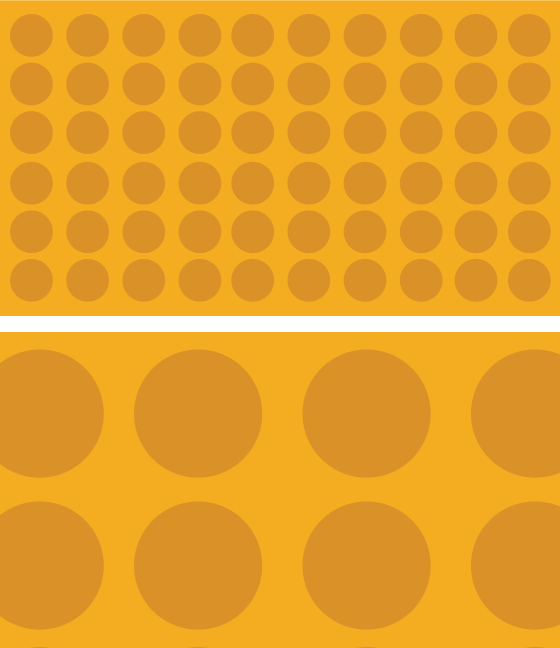
Top: the whole. Bottom: its middle third, enlarged.
A WebGL 1 fragment shader for this pattern:

```glsl
precision highp float;

uniform vec2 u_resolution;

const int COLUMNS = 10;
const int ROWS = 6;
const float RADIUS = 0.0676;
const vec2 FIRST_CENTER = vec2(0.0995, 0.1120);
const vec2 PITCH = vec2(0.1777, 0.1537);

const vec3 AMBER = vec3(0.957, 0.678, 0.129);
const vec3 OCHRE = vec3(0.851, 0.569, 0.157);
const vec3 PALE_EDGE = vec3(0.975, 0.800, 0.450);

// Uneven spacing: later columns sit closer, lower rows sit further down
float columnCenter(float column) {
  float drift = 0.0106 * step(4.0, column)
              + 0.0042 * step(8.0, column)
              + 0.0088 * step(9.0, column);
  return FIRST_CENTER.x + PITCH.x * column - drift;
}

float rowCenter(float row) {
  return FIRST_CENTER.y + PITCH.y * row + 0.0066 * step(3.0, row);
}

// Signed distance to the closest dot, found separately along each axis
float dotGridDistance(vec2 p, float radius) {
  vec2 nearest = vec2(10.0);
  for (int i = 0; i < COLUMNS; i++) {
    nearest.x = min(nearest.x, abs(p.x - columnCenter(float(i))));
  }
  for (int j = 0; j < ROWS; j++) {
    nearest.y = min(nearest.y, abs(p.y - rowCenter(float(j))));
  }
  return length(nearest) - radius;
}

float coverage(float signedDistance, float pixel) {
  return clamp(0.5 - signedDistance / pixel, 0.0, 1.0);
}

void main() {
  // Canvas height is one unit; y runs downward from the top edge
  float pixel = 1.0 / u_resolution.y;
  vec2 p = gl_FragCoord.xy * pixel;
  p.y = 1.0 - p.y;

  vec3 color = mix(AMBER, OCHRE, coverage(dotGridDistance(p, RADIUS), pixel));

  // Hairline along the top edge
  color = mix(color, PALE_EDGE, coverage(p.y - 0.0023, pixel));

  gl_FragColor = vec4(color, 1.0);
}
```
